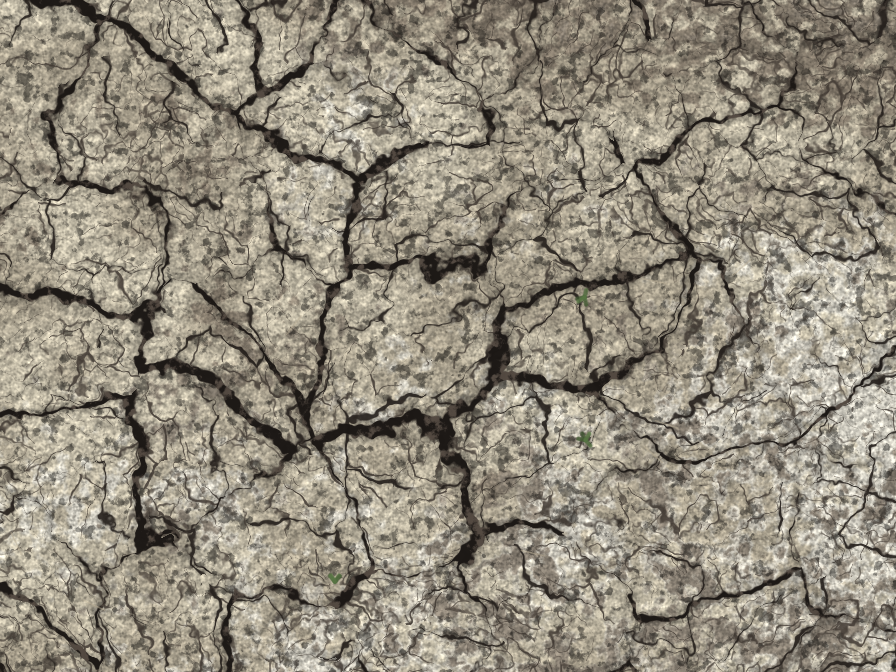
A Shadertoy shader for this texture:

```glsl
const vec3 CLAY_DARK = vec3(0.655, 0.62, 0.545);
const vec3 CLAY_LIGHT = vec3(0.765, 0.735, 0.655);
const vec3 SALT = vec3(0.86, 0.85, 0.81);
const vec3 SOIL = vec3(0.46, 0.42, 0.37);
const vec3 CREVICE = vec3(0.10, 0.085, 0.075);
const vec3 CREVICE_WALL = vec3(0.25, 0.22, 0.195);
const vec3 LEAF = vec3(0.30, 0.40, 0.23);
const vec3 STRAW = vec3(0.74, 0.69, 0.59);
const mat2 TILT = mat2(0.8, 0.6, -0.6, 0.8);

vec2 hash2(vec2 p) {
    vec3 h = fract(vec3(p.xyx) * vec3(0.1031, 0.1030, 0.0973));
    h += dot(h, h.yzx + 33.33);
    return fract((h.xx + h.yz) * h.zy);
}

float noise(vec2 p) {
    vec2 i = floor(p), f = fract(p);
    f = f * f * (3.0 - 2.0 * f);
    float low = mix(hash2(i).x, hash2(i + vec2(1, 0)).x, f.x);
    float high = mix(hash2(i + vec2(0, 1)).x, hash2(i + vec2(1, 1)).x, f.x);
    return mix(low, high, f.y);
}

float fbm(vec2 p) {
    float sum = 0.0, amp = 0.52;
    for (int i = 0; i < 5; i++) {
        sum += amp * noise(p);
        p = 2.0 * TILT * p + 7.3;
        amp *= 0.5;
    }
    return sum;
}

vec2 warp(vec2 p, float freq, float amount) {
    p = TILT * p * freq;
    return amount * (vec2(noise(p + 3.7), noise(p + 41.2)) - 0.5);
}

// Signed distance to Voronoi borders; each border has its own half width
float crackDistance(vec2 p, float scale, float narrow, float wide) {
    p = p * scale + scale * 3.1;
    vec2 cell = floor(p), home = cell, toHome = vec2(0);
    float nearest = 9.0;
    for (int k = 0; k < 9; k++) {
        vec2 id = cell + vec2(k % 3 - 1, k / 3 - 1);
        vec2 r = id + hash2(id) - p;
        if (dot(r, r) < nearest) { nearest = dot(r, r); home = id; toHome = r; }
    }
    float best = 9.0;
    for (int k = 0; k < 25; k++) {
        vec2 id = home + vec2(k % 5 - 2, k / 5 - 2);
        if (id == home) continue;
        vec2 r = id + hash2(id) - p;
        float border = dot(0.5 * (toHome + r), normalize(r - toHome)) / scale;
        float chance = hash2(id + home + 17.0).y;
        best = min(best, border - mix(narrow, wide, chance));
    }
    return best;
}

float cover(float d, float blur) {
    return 1.0 - smoothstep(-blur, blur, d);
}

float segment(vec2 p, vec2 dir, float len) {
    return length(p - dir * clamp(dot(p, dir), 0.0, len));
}

vec3 groundColor(vec2 p) {
    vec3 col = mix(CLAY_DARK, CLAY_LIGHT, smoothstep(0.25, 0.72, fbm(p * 9.0)));
    float grit = fbm(p * 55.0 + 5.0);
    float salt = fbm(p * 3.5 + 20.0) + 0.28 * (p.x - p.y) + 1.1 * (grit - 0.5);
    col = mix(col, SALT, 0.8 * smoothstep(0.55, 0.85, salt));
    float soil = fbm(p * 4.0 + 60.0) + 0.3 * (p.x - 0.8) + 1.1 * (grit - 0.5);
    col = mix(col, SOIL, 0.8 * smoothstep(0.60, 0.82, soil));
    // Grain, pits and relief lit from above
    vec2 g = TILT * p;
    float grain = 0.34 * (noise(g * 340.0) - 0.5) + 0.20 * (noise(g * 170.0) - 0.5);
    float relief = fbm(p * 55.0) - fbm(p * 55.0 + vec2(-0.1, 0.22));
    float pits = smoothstep(0.60, 0.74, fbm(p * 75.0 + 9.0));
    return col * (1.0 + grain + 0.85 * relief) * (1.0 - 0.42 * pits);
}

vec3 addDebris(vec3 col, vec2 p, float aspect, float px) {
    for (int i = 0; i < 9; i++) {
        vec2 seed = vec2(i, 5 * i + 3);
        vec2 local = p - hash2(seed) * vec2(aspect, 1.0);
        float angle = 6.283 * hash2(seed + 8.0).x;
        float straw = segment(local, vec2(cos(angle), sin(angle)), 0.035);
        col = mix(col, STRAW, 0.6 * cover(straw - 0.001, px));
    }
    // Small sprouts of four leaves
    for (int i = 0; i < 3; i++) {
        vec2 seed = vec2(i + 31, 7 * i + 2);
        vec2 local = p - hash2(seed) * vec2(aspect, 1.0);
        for (int k = 0; k < 4; k++) {
            float angle = 1.6 * float(k) + 6.0 * hash2(seed + float(k)).y;
            float leaf = segment(local, vec2(cos(angle), sin(angle)), 0.011);
            col = mix(col, LEAF * (0.8 + 0.12 * float(k)), 0.8 * cover(leaf - 0.003, px));
        }
    }
    return col;
}

void mainImage(out vec4 fragColor, in vec2 fragCoord) {
    float px = 1.0 / iResolution.y;
    vec2 p = fragCoord * px;
    vec2 q = p + warp(p, 5.0, 0.09) + warp(p, 22.0, 0.028);
    q += warp(p, 60.0, 0.012) + warp(p, 140.0, 0.006);
    // Crack networks from wide to hairline
    float ragged = 0.005 * (fbm(p * 65.0) - 0.5);
    float widest = mix(0.0085, 0.0045, smoothstep(0.7, 1.2, p.x));
    float major = crackDistance(q, 5.2, -0.002, widest) + 0.006 * (noise(p * 14.0) - 0.4) + ragged;
    float minor = crackDistance(q, 10.5, -0.003, 0.0026) + 0.003 * (noise(p * 22.0) - 0.5) + 0.5 * ragged;
    float fine = crackDistance(q, 23.0, -0.003, 0.0018) + 0.003 * (noise(p * 17.0 + 4.0) - 0.5) + 0.4 * ragged;
    float hair = crackDistance(q, 46.0, -0.0032, 0.0014) + 0.004 * (noise(p * 9.0 + 8.0) - 0.45) + 0.4 * ragged;

    vec3 col = groundColor(p);
    col *= mix(0.82, 1.0, smoothstep(0.0, 0.014, major));
    col *= mix(0.88, 1.0, smoothstep(0.0, 0.006, minor));
    col = mix(col, CREVICE_WALL, 0.65 * cover(hair, px));
    col = mix(col, CREVICE_WALL, 0.85 * cover(fine, px));
    col = mix(col, CREVICE * 1.4, 0.9 * cover(minor, px));
    vec3 depth = mix(CREVICE, CREVICE_WALL * 1.3, smoothstep(0.5, 0.72, fbm(p * 80.0 + 2.0)));
    col = mix(col, CREVICE_WALL, 0.6 * cover(major - 0.001, px));
    col = mix(col, depth, 0.95 * cover(major, px));
    col = addDebris(col, p, iResolution.x * px, px);
    fragColor = vec4(clamp(col, 0.0, 1.0), 1.0);
}
```
